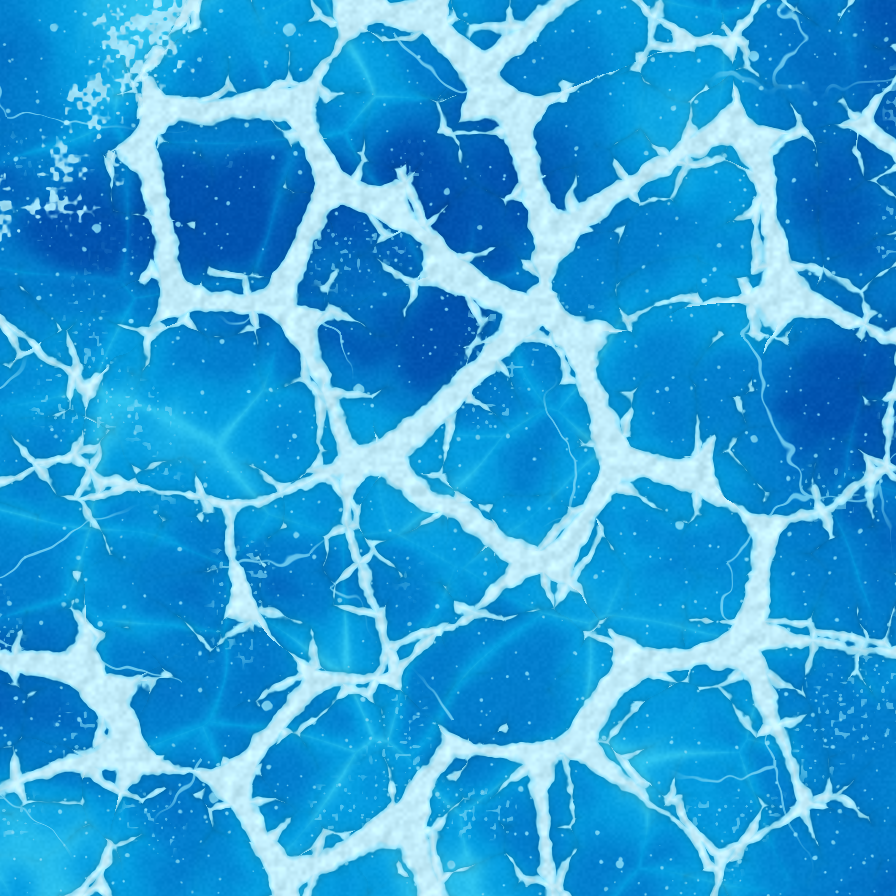
Give the GLSL for this texture, as a WebGL 1 fragment shader.

```glsl
precision highp float;
// Lacy white sea foam floating on clear blue water.
// Warped cell borders swell at their junctions to form the web; finer borders
// taper off it as spikes, over noise-coloured water with soft caustic lines.
uniform vec2 u_resolution;

#define WEB_CELLS 5.6
#define SPIKE_CELLS 15.0
#define THREAD_CELLS 4.3
#define CAUSTIC_CELLS 7.0
#define WEB_THIN 0.0028
#define WEB_THICK 0.0115
#define SPIKE_WIDTH 0.0062
#define BROKEN_SHARE 0.30
#define WATER_LEVEL 0.27
#define WATER_CONTRAST 1.9

const vec2 BANK_CENTRE = vec2(-0.10, 1.0);
const float BANK_RADIUS = 0.265;

float hash(vec2 p) {
  vec3 q = fract(vec3(p.xyx) * 0.1031);
  q += dot(q, q.yzx + 33.33);
  return fract((q.x + q.y) * q.z);
}

vec2 hash2(vec2 p) { return vec2(hash(p + 11.0), hash(p + 71.0)); }

float noise(vec2 p) {
  vec2 i = floor(p), f = fract(p);
  f = f * f * (3.0 - 2.0 * f);
  return mix(mix(hash(i), hash(i + vec2(1, 0)), f.x),
             mix(hash(i + vec2(0, 1)), hash(i + 1.0), f.x), f.y);
}

float fbm(vec2 p) {
  float sum = 0.0, amp = 0.533;
  for (int i = 0; i < 4; i++) {
    sum += amp * noise(p);
    p = mat2(1.6, 1.2, -1.2, 1.6) * p + 17.0;
    amp *= 0.5;
  }
  return sum;
}

vec2 sway(vec2 p, float freq) {
  return vec2(noise(p * freq), noise(p * freq + 37.0)) - 0.5;
}

// Cell borders: x nearest, y second nearest distance, z random of the border
vec3 web(vec2 p, float cells) {
  p *= cells;
  vec2 home = floor(p), nearId = home, nearSite = vec2(9.0);
  for (int j = -1; j <= 1; j++)
    for (int i = -1; i <= 1; i++) {
      vec2 id = home + vec2(i, j);
      vec2 site = id + 0.06 + 0.88 * hash2(id) - p;
      if (dot(site, site) < dot(nearSite, nearSite)) { nearSite = site; nearId = id; }
    }
  vec3 border = vec3(9.0, 9.0, 0.0);
  for (int j = -2; j <= 2; j++)
    for (int i = -2; i <= 2; i++) {
      if (i == 0 && j == 0) continue;
      vec2 id = nearId + vec2(i, j);
      vec2 site = id + 0.06 + 0.88 * hash2(id) - p;
      float d = dot(0.5 * (site + nearSite), normalize(site - nearSite));
      if (d < border.x) border = vec3(d, border.x, hash(id + nearId + 5.0));
      else border.y = min(border.y, d);
    }
  return vec3(border.xy / cells, border.z);
}

// Signed distance to round bubbles, one at most per grid square
float bubbles(vec2 p, float cells, float share, float radius) {
  vec2 id = floor(p * cells);
  vec2 centre = id + 0.25 + 0.5 * hash2(id);
  float size = radius * mix(0.35, 1.0, hash(id + 3.0));
  float gone = step(share, hash(id + 19.0));
  return length(p - centre / cells) - size + gone;
}

// Signed distance to the foam web and its spikes
float foamDistance(vec2 p, float bank) {
  vec2 crinkle = 0.012 * sway(p, 17.0) + 0.006 * sway(p, 55.0);
  vec3 m = web(p + 0.04 * sway(p, 5.0) + crinkle + 3.1, WEB_CELLS);
  float band = smoothstep(0.3, 0.75, noise(p * 4.0 + 9.0));
  float width = mix(WEB_THIN, WEB_THICK, band)
              + mix(0.007, 0.022, band) * exp(-m.y / 0.02);
  float broken = step(1.0 - BROKEN_SHARE, m.z);
  float trunk = m.x - width + 0.3 * broken * max(m.y - m.x, 0.0);
  trunk += 0.06 * smoothstep(0.04, -0.04, bank);

  vec3 s = web(p + 0.02 * sway(p, 12.0) + crinkle + 8.7, SPIKE_CELLS);
  float spike = s.x - SPIKE_WIDTH + 0.2 * max(trunk, 0.0);
  spike += 0.6 * step(0.45, s.z) * max(s.y - s.x, 0.0);
  float ragged = 0.005 * (noise(p * 75.0) - 0.5) + 0.003 * (noise(p * 170.0) - 0.5);
  return min(trunk, spike) + ragged;
}

vec3 waterColour(float t) {
  vec3 c = mix(vec3(0.005, 0.33, 0.69), vec3(0.01, 0.50, 0.81), smoothstep(-0.05, 0.42, t));
  c = mix(c, vec3(0.02, 0.62, 0.885), smoothstep(0.42, 0.75, t));
  return mix(c, vec3(0.17, 0.76, 0.94), smoothstep(0.72, 1.1, t));
}

void main() {
  float px = 1.0 / min(u_resolution.x, u_resolution.y);
  vec2 p = gl_FragCoord.xy * px;
  float bank = length(p - BANK_CENTRE) - BANK_RADIUS + 0.07 * (fbm(p * 9.0) - 0.5);
  float foam = foamDistance(p, bank);

  // Water: broad patches, caustic lines, glow beside the foam
  vec2 drift = p + 0.06 * sway(p, 4.0) + 0.02 * sway(p, 12.0);
  float ray = web(drift + 5.3, CAUSTIC_CELLS).x;
  float caustic = 0.22 * exp(-ray / 0.005) + 0.22 * exp(-ray / 0.025);
  caustic *= smoothstep(0.25, 0.75, noise(p * 5.0 + 21.0));
  float t = WATER_LEVEL + WATER_CONTRAST * (fbm(drift * 4.0 + 2.0) - 0.5) + caustic;
  t += 0.16 * exp(-max(foam, 0.0) / 0.02) + 0.35 * exp(-abs(bank) / 0.07);
  vec3 colour = waterColour(t) + 0.035 * (noise(p * 330.0) - 0.5);
  colour *= 1.0 - 0.16 * exp(-max(foam, 0.0) / 0.004);

  // Fine threads and misty spray
  vec3 thread = web(p + 0.07 * sway(p, 6.0) + 0.03 * sway(p, 22.0)
                      + 0.01 * sway(p, 70.0) + 1.9, THREAD_CELLS);
  float threadWidth = 0.0022 * noise(p * 40.0) + 0.0004;
  float threads = smoothstep(px, -px, thread.x - threadWidth) * step(thread.z, 0.55);
  threads *= smoothstep(0.4, 0.6, noise(p * 6.0 + 50.0));
  float spray = smoothstep(0.74, 0.86, noise(p * 210.0));
  spray *= smoothstep(0.74, 0.86, noise(p * 11.0 + 64.0));
  colour = mix(colour, vec3(0.50, 0.85, 0.97), max(0.8 * threads, 0.6 * spray));

  // Bubbles, and the grainy bank in the corner
  float dots = min(bubbles(p, 38.0, 0.28, 0.0026), bubbles(p + 0.37, 11.0, 0.22, 0.0075));
  dots = min(dots, bubbles(p + 0.71, 75.0, 0.15, 0.0014));
  dots += 0.0016 * (noise(p * 240.0) - 0.5);
  float grain = 0.6 * fbm(p * 38.0) + 0.4 * noise(p * 190.0);
  float bankFoam = smoothstep(0.0, 0.12, grain - 0.40 - 5.0 * abs(bank));

  // Foam: bluish rim, bright lumpy body lit from the upper left
  float cover = smoothstep(px, -px, foam);
  cover = max(cover, max(0.85 * smoothstep(px, -px, dots), 0.95 * bankFoam));
  vec2 light = vec2(-0.0035, 0.0035);
  float lumps = noise(p * 85.0) - noise((p + light) * 85.0);
  float body = smoothstep(0.0005, -0.0065, foam) + 0.5 * bankFoam;
  vec3 white = mix(vec3(0.53, 0.86, 0.97), vec3(0.76, 0.93, 0.985), min(body, 1.0));
  white += 0.13 * lumps + 0.07 * (noise(p * 230.0) - 0.5);
  gl_FragColor = vec4(clamp(mix(colour, white, cover), 0.0, 1.0), 1.0);
}
```
